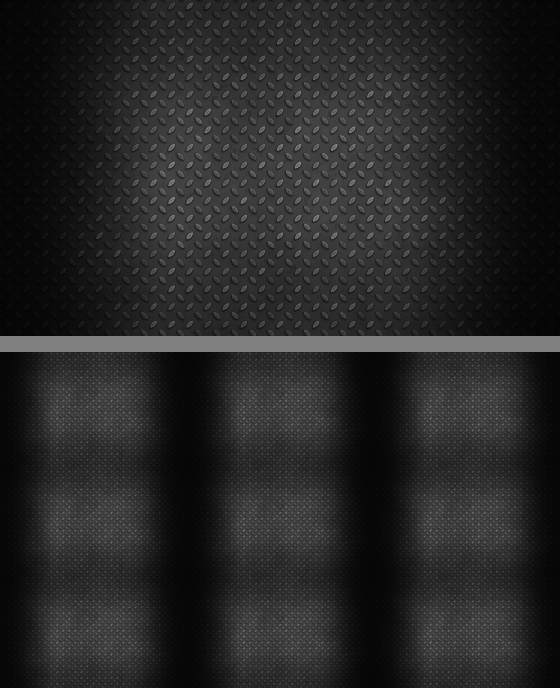
Top: one tile. Bottom: repeated 3 by 3.
Reproduce this texture procedurally as a WebGL 1 fragment shader.

```glsl
precision highp float;
// Dark steel tread plate: alternating diagonal studs, smudged metal, shaded borders.
uniform vec2 u_resolution;

const float TAU = 6.2831853;
const vec2 REPEATS = vec2(31.0, 19.0);
const vec3 SHADE = vec3(0.022);
const vec3 STEEL = vec3(0.238);

float hash(vec2 p) {
  return fract(sin(dot(p, vec2(127.1, 311.7))) * 43758.5);
}

// Value noise that wraps after a whole number of cells
float noise(vec2 uv, vec2 period) {
  vec2 p = uv * period;
  vec2 i = floor(p);
  vec2 f = fract(p);
  f = f * f * (3.0 - 2.0 * f);
  vec2 a = mod(i, period);
  vec2 b = mod(i + 1.0, period);
  return mix(mix(hash(a), hash(vec2(b.x, a.y)), f.x),
             mix(hash(vec2(a.x, b.y)), hash(b), f.x), f.y);
}

// Layered wrapping noise, centred on zero
float clouds(vec2 uv, vec2 period) {
  float sum = 0.0;
  float weight = 0.5;
  for (int k = 0; k < 5; k++) {
    sum += weight * (noise(uv, period) - 0.5);
    period *= 2.0;
    weight *= 0.6;
  }
  return sum;
}

// Signed distance to an upright lens with rounded tips
float lens(vec2 p, vec2 halfSize, float rounding) {
  vec2 s = halfSize - rounding;
  float radius = dot(s, s) / (2.0 * s.x);
  float offset = radius - s.x;
  p = abs(p);
  float side = length(p + vec2(offset, 0.0)) - radius;
  float tip = length(p - vec2(0.0, s.y));
  bool beyond = p.y - s.y > p.x * s.y / offset;
  return (beyond ? tip : side) - rounding;
}

// Turn a point into the frame of a leaning lens
vec2 turn(vec2 p, float angle) {
  float c = cos(angle);
  float s = sin(angle);
  return vec2(c * p.x - s * p.y, s * p.x + c * p.y);
}

// Multiply the metal tone by one lattice of raised studs
float studs(float tone, vec2 grid, float angle, float fill, float evenRim, float blur) {
  vec2 id = mod(floor(grid), REPEATS);
  vec2 p = fract(grid) - 0.5;
  vec2 size = vec2(0.115, 0.25);
  float wear = 0.88 + 0.24 * hash(id + 17.0);
  float body = lens(turn(p, angle), size, 0.035);
  float below = lens(turn(p + vec2(0.025, 0.055), angle), size, 0.035);

  // Soft shadow below the stud
  float shadow = 1.0 - 0.45 * (1.0 - smoothstep(-0.04, 0.07 + blur, below));

  // Raised face, lit from the upper right, with a bright rim
  float facing = smoothstep(-0.1, 0.12, dot(p, vec2(0.6, 0.8)));
  float rim = 1.0 - smoothstep(0.018, 0.03 + blur, abs(body + 0.025));
  float face = fill + 0.55 * rim * mix(facing, 1.0, evenRim);
  float cover = 1.0 - smoothstep(-0.5 * blur, 0.5 * blur, body);
  return tone * mix(shadow, face * wear, cover);
}

// Light pool that fades to the borders and wraps smoothly
float lightPool(vec2 uv) {
  vec2 wave = 0.5 - 0.5 * cos(TAU * uv);
  float across = smoothstep(-0.1, 0.75, wave.x);
  return across * mix(0.66, 1.0, smoothstep(-0.1, 0.9, wave.y));
}

void main() {
  vec2 uv = gl_FragCoord.xy / u_resolution;
  vec2 grid = uv * REPEATS - vec2(0.0, 0.165);
  float blur = REPEATS.x / u_resolution.x;

  // Smudges, fine grain and scattered dark pits
  float tone = 1.0 + 0.42 * clouds(uv, vec2(7.0, 4.0));
  tone += 0.16 * clouds(uv, vec2(60.0, 36.0));
  tone -= 0.15 * smoothstep(0.82, 0.98, noise(uv, vec2(150.0, 90.0)));

  // Two interleaved stud lattices leaning opposite ways
  tone = studs(tone, grid, 0.74, 1.3, 0.75, blur);
  tone = studs(tone, grid + 0.5, -0.74, 1.12, 0.2, blur);

  vec3 plate = mix(SHADE, STEEL, lightPool(uv));
  gl_FragColor = vec4(plate * tone, 1.0);
}
```
